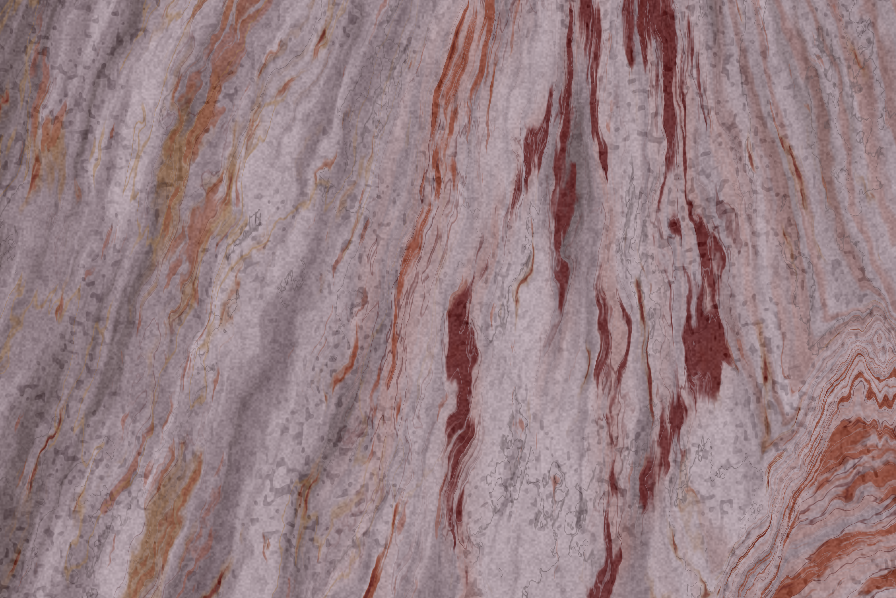
This texture is drawn by a WebGL 2 fragment shader. Its source:

```glsl
#version 300 es
precision highp float;
// Polished marble slab: mauve-grey flowing layers cut by ragged red, rust and ochre veins.

#define DARK_GREY vec3(0.44, 0.375, 0.39)
#define MID_GREY  vec3(0.57, 0.50, 0.53)
#define PALE_GREY vec3(0.695, 0.63, 0.66)
#define PINK      vec3(0.62, 0.45, 0.43)
#define DEEP_RED  vec3(0.39, 0.16, 0.165)
#define RUST      vec3(0.55, 0.28, 0.215)
#define OCHRE     vec3(0.56, 0.41, 0.30)
#define WARP      0.11
#define RAGGED    0.055
#define PIT_DEPTH 0.11
#define GRAIN     0.09

uniform vec2 u_resolution;
out vec4 fragColor;

float hash(vec2 cell) {
    vec3 k = fract(cell.xyx * 0.1031);
    k += dot(k, k.yzx + 33.33);
    return fract((k.x + k.y) * k.z);
}

float noise(vec2 p) {
    vec2 i = floor(p), f = fract(p);
    f = f * f * (3.0 - 2.0 * f);
    return mix(mix(hash(i), hash(i + vec2(1, 0)), f.x),
               mix(hash(i + vec2(0, 1)), hash(i + vec2(1, 1)), f.x), f.y);
}

float fbm(vec2 p) {
    float sum = 0.0, amp = 0.533;
    for (int i = 0; i < 4; i++) {
        sum += amp * noise(p);
        p = p * 2.03 + 17.3;
        amp *= 0.5;
    }
    return sum;
}

// Soft profile of a vein around its centre line
float band(float x, float centre, float width) {
    float d = (x - centre) / width;
    return exp(-d * d);
}

// Thin line along the middle level of a noise value
float thread(float n, float width) {
    return 1.0 - smoothstep(0.0, width, abs(n - 0.5));
}

void main() {
    vec2 p = gl_FragCoord.xy / u_resolution.y;
    float h = p.y;

    // Warped position across the layers
    float broad = fbm(p * vec2(3.0, 1.6) + 7.0) - 0.5;
    float ripple = fbm(p * vec2(13.0, 6.0) + 31.0) - 0.5;
    float crinkle = fbm(p * vec2(44.0, 24.0) + 5.0) - 0.5;
    float x = p.x + WARP * broad + RAGGED * ripple + 0.016 * crinkle;

    // Layers lean right on the left side, left on the right side
    float lean = 0.33 - 0.6 * smoothstep(0.55, 1.4, p.x);
    float across = x - lean * h;
    float along = h;

    // Lower right corner: layers sweep into a diagonal fold
    float fold = smoothstep(-0.03, 0.08, x - 1.2 - 0.42 * h)
               * (1.0 - smoothstep(0.32, 0.56, h + 0.5 * (x - 1.38) + ripple * 0.3));
    across = mix(across, 1.3 + 0.85 * h - 0.5 * p.x + 0.12 * broad + 0.05 * ripple, fold);
    along = mix(along, dot(p, vec2(0.85, 0.5)), fold);
    vec2 flow = vec2(across, along);

    // Grey layered ground
    float layers = fbm(flow * vec2(10.0, 1.3));
    float streaks = fbm(flow * vec2(46.0, 4.0) + 3.0);
    float tone = 0.53 + 1.5 * (layers - 0.5) + 1.15 * (streaks - 0.5)
               + 0.42 * (smoothstep(0.0, 0.65, p.x) - 0.62) - 0.16 * (h - 0.5);
    vec3 col = mix(DARK_GREY, MID_GREY, smoothstep(0.0, 0.5, tone));
    col = mix(col, PALE_GREY, smoothstep(0.45, 0.95, tone));

    // Lace-like banding on the right
    float lace = abs(fract(17.0 * across + 3.0 * layers) - 0.5) * 2.0;
    float laceArea = smoothstep(1.08, 1.3, x) * (1.0 - 0.6 * fold);
    col = mix(col, mix(PINK, PALE_GREY, smoothstep(0.1, 0.6, lace)), 0.5 * laceArea);

    // Smooth grey ribbon with a pale edge
    float ribbon = band(x, 0.35 + 0.31 * h, 0.026);
    col = mix(col, PALE_GREY, 0.45 * band(x, 0.41 + 0.31 * h, 0.03));
    col = mix(col, vec3(0.50, 0.43, 0.46) + 0.12 * (streaks - 0.5), 0.75 * ribbon);

    // Vein positions
    float arch = 2.0 * h - 1.1;
    float red = band(x, 0.785 + 0.19 * smoothstep(0.42, 1.0, h), 0.03);
    red = max(red, 0.95 * band(x, 1.05 - 0.07 * h, 0.024));
    red = max(red, band(x, 1.05 + 0.11 * (1.0 - arch * arch), 0.028 + 0.03 * smoothstep(0.2, 0.6, h)));
    red = max(red, 0.65 * band(x, 0.925 + 0.03 * h, 0.018) * smoothstep(0.2, 0.45, h));
    float rust = band(x, 0.63 + 0.19 * h * h, 0.075) * (0.35 + 0.6 * smoothstep(0.1, 0.4, h));
    rust = max(rust, 0.9 * fold);
    float ochre = band(x, 0.26 + 0.12 * h, 0.06);
    ochre = max(ochre, 0.6 * band(x, 0.05 + 0.03 * h, 0.03) * smoothstep(0.4, 0.8, h));

    // Stained halo, then ragged filling of each vein
    float shred = fbm(flow * vec2(30.0, 5.5) + 0.8 * ripple + 11.0);
    float split = fbm(flow * vec2(62.0, 10.0) + 1.5 * ripple + 23.0);
    float fill = 0.6 * shred + 0.4 * split;
    col = mix(col, PINK, 0.55 * max(red, rust) * smoothstep(0.3, 0.6, streaks));
    col = mix(col, OCHRE, 0.8 * smoothstep(0.62, 0.82, fill + 0.24 * ochre));
    col = mix(col, RUST, 0.45 * smoothstep(0.72, 0.82, split + 0.22 * ochre));
    col = mix(col, RUST, 0.85 * smoothstep(0.73, 0.83, fill + 0.27 * rust));
    col = mix(col, DEEP_RED, 0.88 * smoothstep(0.71, 0.81, fill + 0.29 * red));

    // Pale and dark threads inside the veins
    float stained = max(red, max(rust, 0.6 * ochre));
    col = mix(col, PALE_GREY - 0.04, 0.5 * stained * thread(split, 0.035));
    col = mix(col, DEEP_RED * 0.85, 0.55 * stained * thread(shred, 0.025));

    // Hairline cracks and yellow seams in the ground
    float crack = thread(fbm(flow * vec2(8.0, 2.2) + 0.5 * crinkle + 41.0), 0.011);
    float seam = thread(fbm(flow * vec2(15.0, 2.6) + 57.0), 0.018);
    col = mix(col, DARK_GREY * 0.88, 0.5 * crack * (1.0 - stained));
    col = mix(col, vec3(0.61, 0.46, 0.31), 0.5 * seam * (1.0 - smoothstep(0.4, 0.9, p.x)));

    // Small pits and mineral grain
    float pit = smoothstep(0.64, 0.84, noise(p * vec2(130.0, 105.0) + 4.0 * ripple));
    float pitArea = smoothstep(0.4, 0.6, fbm(flow * vec2(9.0, 5.0) + 71.0)) * (1.0 - ribbon);
    col -= PIT_DEPTH * pit * (0.35 + 0.65 * pitArea);
    col += GRAIN * (noise(p * 290.0) - 0.5) + 0.08 * crinkle;

    fragColor = vec4(clamp(col, 0.0, 1.0), 1.0);
}
```
